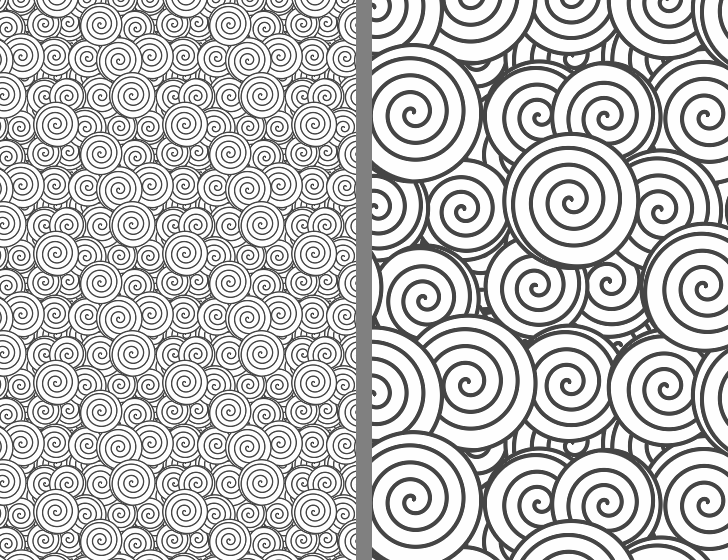
Left: the whole. Right: its middle third, enlarged.
Write a WebGL 2 fragment shader that draws this pattern.

```glsl
#version 300 es
precision highp float;
// Overlapping paper discs, each inked with a rim and a spiral.
// Two staggered, jittered cell layers supply the discs; the highest disc over
// a point supplies its spiral, and rims of higher discs are drawn over it.
uniform vec2 u_resolution;
out vec4 fragColor;

const float TAU = 6.2831853;
const float HALF_LINE = 0.0215;

struct Disc {
    vec2 center;
    float radius;
    float height;
    float turn;
};

vec4 hash4(vec3 seed) {
    vec3 q = fract(seed * vec3(0.1031, 0.1130, 0.0973) + 0.37);
    q += dot(q, q.yzx + 33.33);
    return fract((q.xyzx + q.yzxy) * (q.zxyz + q.xxyz));
}

// Layer 0 is a gapless floor of discs, layer 1 the scattered upper ones.
Disc discAt(vec2 cell, int layer) {
    vec4 h = hash4(vec3(mod(cell, 4.0) + 3.0, float(layer) * 5.0 + 2.0));
    float stagger = 0.25 + 0.5 * mod(cell.y, 2.0);
    Disc d;
    if (layer == 0) {
        d.center = cell + vec2(stagger, 0.0) + 0.06 * (h.xy - 0.5);
        d.radius = 0.69;
        d.height = h.w - 2.0;
    } else {
        d.center = cell + vec2(stagger, 0.5) + 0.32 * (h.xy - 0.5);
        d.radius = mix(0.48, 0.71, h.z);
        d.height = 0.7 * h.w + h.z;
    }
    d.turn = 0.2 * h.x;
    return d;
}

// Distance to the spiral arm, corrected for its slope near the hub.
// The last turn swings outward so that the arm runs cleanly into the rim.
float spiralDistance(vec2 v, Disc d) {
    float r = max(length(v), 1e-4);
    float pitch = 0.09 + 0.12 * d.radius;
    float outer = clamp((r - d.radius) / pitch + 1.0, 0.0, 1.0);
    float phase = r / pitch - 0.3 * outer * outer - atan(v.y, v.x) / TAU + d.turn;
    float gap = abs(fract(phase + 0.5) - 0.5) * pitch;
    return gap / length(vec2(1.0 - 0.6 * outer, pitch / (TAU * r)));
}

float inkLine(float dist, float pixel) {
    return clamp((HALF_LINE - dist) / (0.85 * pixel) + 0.5, 0.0, 1.0);
}

void main() {
    float pixel = 17.36 / u_resolution.y;
    vec2 p = gl_FragCoord.xy * pixel;
    vec2 home = floor(p);

    // Find the topmost disc and its spiral
    float top = -9.0;
    float ink = 0.0;
    for (int i = 0; i < 18; i++) {
        vec2 cell = home + vec2(i % 3, (i / 3) % 3) - 1.0;
        Disc d = discAt(cell, i / 9);
        vec2 v = p - d.center;
        if (length(v) < d.radius && d.height > top) {
            top = d.height;
            ink = inkLine(spiralDistance(v, d), pixel);
        }
    }

    // Lay on the rims that no higher disc hides
    for (int i = 0; i < 18; i++) {
        vec2 cell = home + vec2(i % 3, (i / 3) % 3) - 1.0;
        Disc d = discAt(cell, i / 9);
        if (d.height >= top) {
            float rim = abs(length(p - d.center) - d.radius);
            ink = max(ink, inkLine(rim, pixel));
        }
    }

    vec3 paper = vec3(0.995);
    vec3 charcoal = vec3(0.27);
    fragColor = vec4(mix(paper, charcoal, ink), 1.0);
}
```
